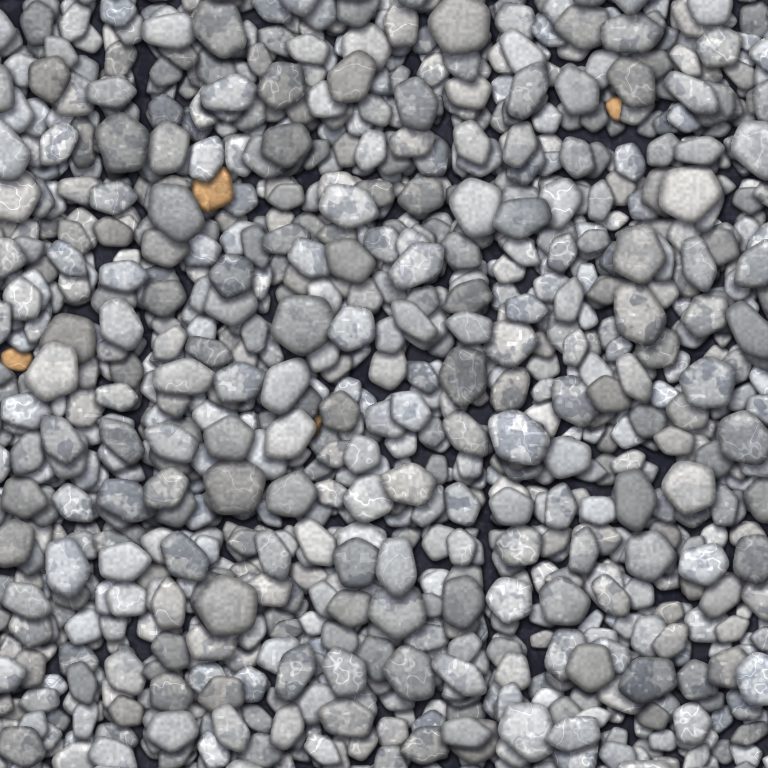
This texture is drawn by a WebGL 2 fragment shader. Its source:

```glsl
#version 300 es
precision highp float;
// Draws a bed of loosely piled grey pebbles with mottled faces and dark gaps.
uniform vec2 u_resolution;
out vec4 outColor;

const int LAYERS = 5;
const int SIDES = 5;
const float TAU = 6.28319;
const vec3 LIGHT = vec3(-0.15, 0.495, 0.856);
const vec3 GROUND = vec3(0.19, 0.19, 0.23);
const vec3 SHADOW_TINT = vec3(0.42, 0.42, 0.46);
const vec3 SLATE = vec3(0.69, 0.71, 0.75);
const vec3 OCHRE = vec3(0.84, 0.64, 0.42);

float hash(vec2 p) {
    return fract(sin(dot(p, vec2(127.1, 311.7))) * 43758.5);
}

vec4 hash4(vec2 p) {
    return fract(sin(dot(p, vec2(127.1, 311.7)) + vec4(0.0, 1.7, 3.1, 4.9)) * 43758.5);
}

float noise(vec2 p) {
    vec2 i = floor(p), f = fract(p);
    f = f * f * (3.0 - 2.0 * f);
    float low = mix(hash(i), hash(i + vec2(1, 0)), f.x);
    float high = mix(hash(i + vec2(0, 1)), hash(i + vec2(1, 1)), f.x);
    return mix(low, high, f.y);
}

float fbm(vec2 p) {
    float sum = 0.0, amp = 0.57;
    for (int i = 0; i < 3; i++) {
        sum += amp * noise(p);
        p = mat2(1.6, 1.2, -1.2, 1.6) * p + 7.3;
        amp *= 0.5;
    }
    return sum;
}

// Rounded polygon: xy = gradient, z = 0 at the centre and 1 on the outline.
vec3 pebbleField(vec2 p, vec2 radii, float tilt, float seed) {
    float c = cos(tilt), s = sin(tilt);
    mat2 turn = mat2(c, -s, s, c);
    vec2 local = turn * p / radii;
    float step72 = TAU / float(SIDES);
    mat2 nextSide = mat2(cos(step72), sin(step72), -sin(step72), cos(step72));
    vec2 dir = vec2(1, 0), grad = vec2(0);
    float sum = 0.00001;
    for (int i = 0; i < SIDES; i++) {
        float reach = mix(0.82, 1.14, fract(seed * (3.0 + 4.7 * float(i))));
        float a = max(dot(local, dir) / reach, 0.0);
        float a2 = a * a;
        float slope = a2 * a2 * a;
        sum += slope * a;
        grad += slope * dir / reach;
        dir = nextSide * dir;
    }
    float q = pow(sum, 1.0 / 6.0);
    return vec3((grad / radii) * turn * q / sum, q);
}

// Domed lighting with a darker rim.
float pebbleLight(vec3 field) {
    float q = min(field.z, 1.0);
    vec2 tilt = normalize(field.xy + 0.0001) * q * q * q;
    float diffuse = max(dot(normalize(vec3(tilt, 1.0)), LIGHT), 0.0);
    return (0.34 + 0.76 * diffuse) * (1.0 - 0.32 * smoothstep(0.74, 1.0, q));
}

// Plain tone of one stone, with a rare warm one.
vec3 stoneTone(float value, float warmth) {
    vec3 tint = mix(vec3(0.98, 1.0, 1.025), vec3(1.01, 1.0, 0.985), warmth);
    return mix(mix(0.58, 0.86, value) * tint, OCHRE, 0.85 * step(0.996, warmth));
}

// Mineral markings as a factor: slate patches, chalky veins, specks and grain.
vec3 markings(vec2 uv, vec2 id) {
    vec4 h = hash4(id + 11.0);
    vec2 p = uv + 3.0 * h.xy;
    vec3 mark = mix(vec3(1), SLATE, 0.85 * h.z * smoothstep(0.48, 0.60, fbm(p * 52.0)));
    float vein = 1.0 - smoothstep(0.0, 0.05, abs(fbm(p * 40.0 + 9.0) - 0.5));
    float speck = smoothstep(0.74, 0.86, noise(p * 130.0));
    mark *= 1.0 + 0.22 * vein * smoothstep(0.4, 0.9, h.w) + 0.2 * speck * h.z;
    return mark * (0.86 + 0.16 * noise(p * 230.0) + 0.14 * noise(p * 28.0));
}

void main() {
    vec2 uv = gl_FragCoord.xy / u_resolution.y;
    vec3 col = GROUND;
    vec2 topId = vec2(0);
    // Small stones lie deepest; larger, sparser ones rest above them.
    for (int layer = 0; layer < LAYERS; layer++) {
        float n = float(layer);
        float grid = 22.0 - 2.2 * n;
        float pixel = grid / u_resolution.y;
        vec2 p = uv * grid + n * vec2(0.37, 0.71);
        for (int k = 0; k < 4; k++) {
            vec2 cell = floor(p - 0.5) + vec2(k % 2, k / 2);
            vec2 id = cell + n * 41.0;
            vec4 place = hash4(id);
            vec2 local = p - cell - 0.5 - 0.42 * (place.xy - 0.5);
            float size = mix(0.39, 0.55, place.z);
            if (place.w > 0.95 - 0.1 * n || length(local) > 1.6 * size) continue;
            // Shadow first, then the lit stone on top of it.
            vec4 shape = hash4(id + 5.3);
            vec2 radii = size * vec2(1.0, mix(0.56, 0.98, shape.x));
            vec3 field = pebbleField(local, radii, TAU * shape.y, shape.z + place.x);
            float shadowEdge = field.z + dot(field.xy, vec2(-0.02, 0.06));
            col *= mix(vec3(1), SHADOW_TINT, 1.0 - smoothstep(0.86, 1.27, shadowEdge));
            float inside = (1.0 - field.z) / max(length(field.xy), 0.01);
            float cover = smoothstep(-pixel, pixel, inside);
            col = mix(col, stoneTone(shape.w, place.y) * pebbleLight(field), cover);
            if (cover > 0.5) topId = id;
        }
    }
    outColor = vec4(col * markings(uv, topId), 1.0);
}
```
